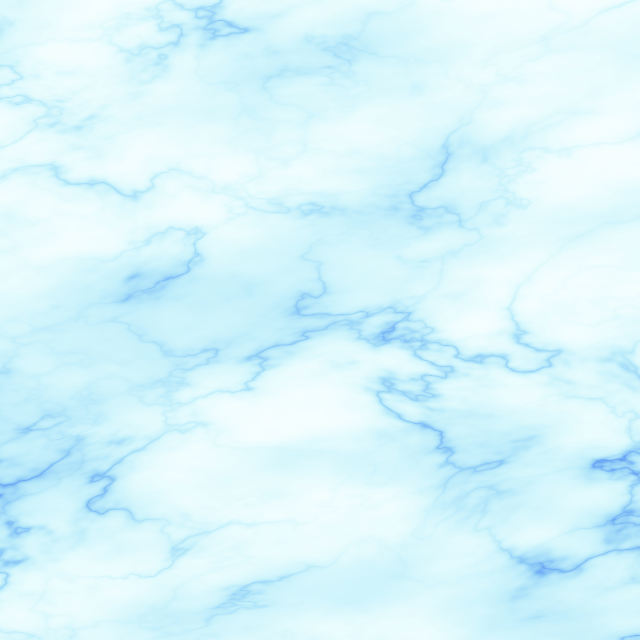
This texture is drawn by a WebGL 2 fragment shader. Its source:

```glsl
#version 300 es
precision highp float;
// Pale blue marble: soft drifting clouds crossed by fine, jagged, fading veins.

uniform vec2 u_resolution;
out vec4 fragColor;

// Unit gradient vector for a lattice cell.
vec2 cellGradient(vec2 cell) {
    uvec2 q = uvec2(ivec2(cell) + 4096);
    uint h = q.x * 1597334677u ^ q.y * 3812015801u;
    h = (h ^ (h >> 15)) * 2246822519u;
    h ^= h >> 13;
    float angle = float(h & 65535u) / 65536.0 * 6.28319;
    return vec2(cos(angle), sin(angle));
}

float gradientNoise(vec2 p) {
    vec2 i = floor(p), f = p - i;
    vec2 w = f * f * f * (f * (f * 6.0 - 15.0) + 10.0);
    float a = dot(cellGradient(i), f);
    float b = dot(cellGradient(i + vec2(1, 0)), f - vec2(1, 0));
    float c = dot(cellGradient(i + vec2(0, 1)), f - vec2(0, 1));
    float d = dot(cellGradient(i + vec2(1, 1)), f - vec2(1, 1));
    return mix(mix(a, b, w.x), mix(c, d, w.x), w.y);
}

// Layered noise; each octave is turned to hide the lattice.
float fbm(vec2 p, float gain) {
    float sum = 0.0, amplitude = 1.0;
    for (int octave = 0; octave < 6; octave++) {
        sum += amplitude * gradientNoise(p);
        p = mat2(1.6, 1.2, -1.2, 1.6) * p + vec2(17.3, 9.1);
        amplitude *= gain;
    }
    return sum;
}

// Depth of tint around the zero line of a noise field: wide halo plus thin core.
float veinTint(vec2 p, float presence) {
    vec2 bend = vec2(gradientNoise(p * 1.4 + 31.7), gradientNoise(p * 1.4 + 58.2));
    float offset = abs(fbm(p + 0.2 * bend, 0.53));
    float halo = exp(-offset / 0.15);
    float core = exp(-offset / 0.03);
    return halo * (0.03 + 0.15 * presence) + core * (0.03 + 0.17 * presence);
}

void main() {
    vec2 uv = gl_FragCoord.xy / u_resolution.y;
    vec2 slanted = vec2(uv.x, uv.y - 0.12 * uv.x);

    // Broad regions where each set of veins is strong or fades away.
    float mainPresence = smoothstep(-0.25, 0.35, gradientNoise(slanted * vec2(2.3, 3.7) + 5.4));
    float sidePresence = smoothstep(-0.1, 0.45, gradientNoise(slanted * vec2(2.7, 4.3) + 23.6));

    // Horizontally drawn clouds, with clear white gaps between them.
    float cloud = smoothstep(-0.38, 0.5, fbm(slanted * vec2(1.5, 4.2) + 71.3, 0.5));

    float tint = 0.005 + 0.15 * cloud;
    tint += veinTint(slanted * vec2(1.8, 3.7) + 12.6, mainPresence);
    tint += 0.7 * veinTint(slanted * vec2(2.4, 5.0) + 43.8, sidePresence);

    // White loses red first, then green, as the tint deepens.
    vec3 colour = vec3(0.98, 0.995, 1.0) - tint * vec3(1.0, 0.06 + tint, 0.08);
    fragColor = vec4(colour, 1.0);
}
```
